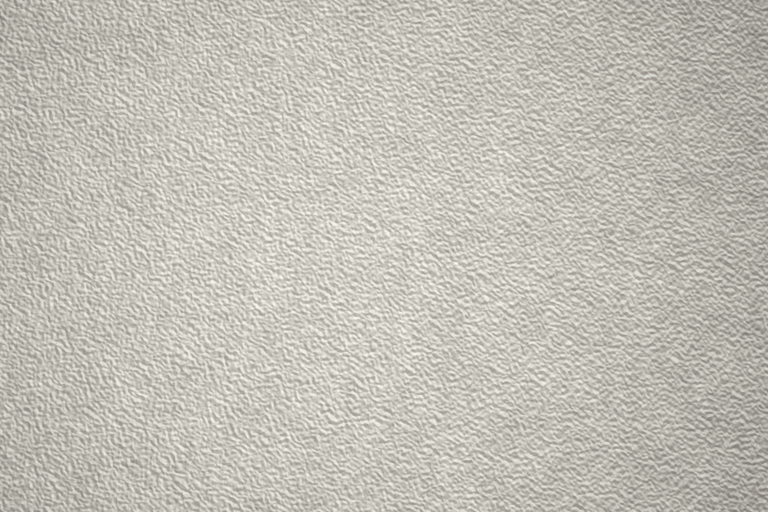
A Shadertoy shader for this texture:

```glsl
const float TAU = 6.28319;
const vec3 SHADOW_GREY = vec3(0.62, 0.605, 0.575);
const vec3 LIT_CREAM = vec3(0.91, 0.91, 0.87);

mat2 rotation(float angle) {
    float c = cos(angle);
    float s = sin(angle);
    return mat2(c, s, -s, c);
}

// Unit gradient at a lattice point
vec2 latticeGradient(vec2 cell) {
    uvec2 q = uvec2(ivec2(cell) + 4096);
    uint h = q.x * 73856093u ^ q.y * 19349663u;
    h = (h ^ (h >> 15)) * 739982445u;
    h = (h ^ (h >> 12)) * 695872825u;
    h ^= h >> 15;
    float angle = TAU * float(h & 65535u) / 65536.0;
    return vec2(cos(angle), sin(angle));
}

float gradientNoise(vec2 p) {
    vec2 cell = floor(p);
    vec2 f = p - cell;
    vec2 w = f * f * f * (f * (f * 6.0 - 15.0) + 10.0);
    vec2 e = vec2(1.0, 0.0);
    float a = dot(latticeGradient(cell), f);
    float b = dot(latticeGradient(cell + e.xy), f - e.xy);
    float c = dot(latticeGradient(cell + e.yx), f - e.yx);
    float d = dot(latticeGradient(cell + e.xx), f - e.xx);
    return mix(mix(a, b, w.x), mix(c, d, w.x), w.y);
}

// Pebbled height field: a main grain and a finer turned one
float plasterHeight(vec2 p, float frequency) {
    vec2 fine = rotation(0.65) * p * frequency * 1.5 + 17.3;
    return gradientNoise(p * frequency) + 0.35 * gradientNoise(fine);
}

// Slope of the surface towards the light, on grain stretched along its lie
float relief(vec2 p, vec2 lightDir, float frequency, float reach) {
    mat2 lie = rotation(radians(33.0));
    vec2 stretch = vec2(0.88, 1.06);
    vec2 warp = vec2(gradientNoise(p * 40.0), gradientNoise(p * 40.0 + 9.7));
    vec2 centre = p + 0.004 * warp;
    vec2 stepToLight = 0.5 * reach * lightDir;
    return plasterHeight(stretch * (lie * (centre - stepToLight)), frequency)
         - plasterHeight(stretch * (lie * (centre + stepToLight)), frequency);
}

// Brightness falling off from the centre of the light pool
float lightPool(vec2 p, vec2 centre, float peak, float falloff) {
    vec2 d = p - centre;
    return peak - falloff * dot(d, d);
}

void mainImage(out vec4 fragColor, in vec2 fragCoord) {
    vec2 p = (fragCoord - 0.5 * iResolution.xy) / iResolution.y;

    // Light swings from the upper right on the left side to overhead on the right
    float lightAngle = radians(mix(42.0, 88.0, smoothstep(-0.75, 0.7, p.x)));
    vec2 lightDir = vec2(cos(lightAngle), sin(lightAngle));

    // Embossed grain with softly limited highlights
    float grain = relief(p, lightDir, 121.0, 0.0036);
    grain = 0.64 * tanh(1.55 * grain);

    // Broad shading and faint unevenness
    float tone = lightPool(p, vec2(-0.1, 0.0), 0.65, 0.62);
    tone += 0.1 * gradientNoise(p * 11.0) + 0.18 * gradientNoise(p * 38.0);

    vec3 colour = mix(SHADOW_GREY, LIT_CREAM, tone + grain);
    fragColor = vec4(clamp(colour, 0.0, 1.0), 1.0);
}
```
